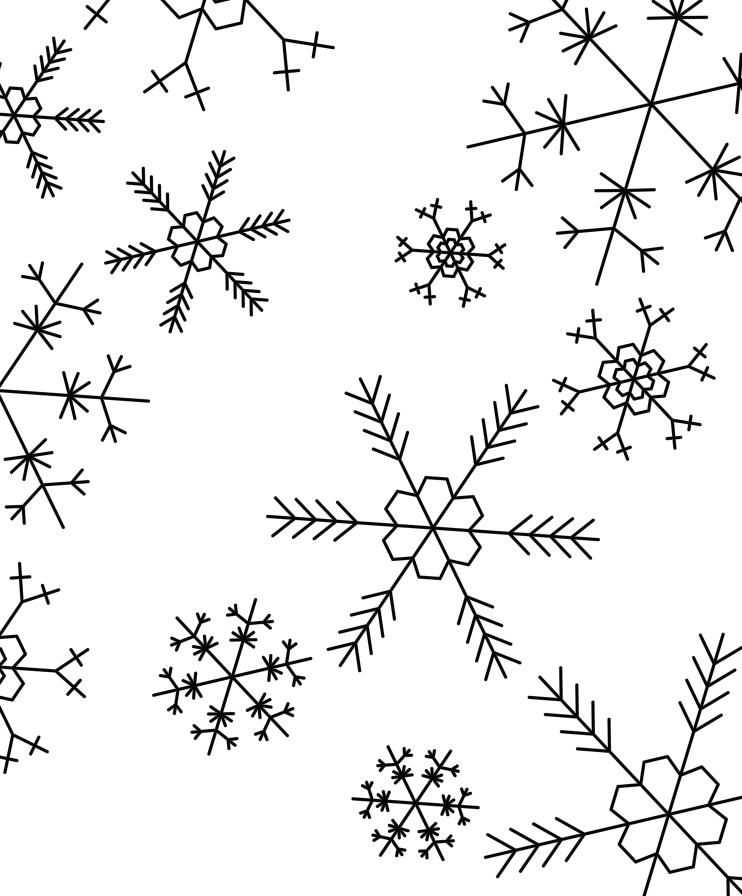
Reproduce this pattern procedurally as a Shadertoy shader.

```glsl
#define FLAKES 12
#define STROKE 0.00175
#define SPREAD vec2(1.2, 1.1)
#define SHIFT vec2(0.04, 0.0)
#define TILT 0.23
#define TILT_STEP 0.30
#define INK vec3(0.015)
#define PAPER vec3(1.0)

const float SECTOR = 1.0471976; // sixty degrees

// Radius of each flake, in canvas heights
const float radius[FLAKES] = float[FLAKES](
    0.095, 0.07, 0.105, 0.13, 0.21, 0.185,
    0.17, 0.17, 0.21, 0.065, 0.09, 0.10);

vec2 polar(float angle) { return vec2(cos(angle), sin(angle)); }

float segment(vec2 p, vec2 a, vec2 b) {
    vec2 pa = p - a, ba = b - a;
    return length(pa - ba * clamp(dot(pa, ba) / dot(ba, ba), 0.0, 1.0));
}

// Line from a start point, by angle and length
float ray(vec2 p, vec2 start, float angle, float len) {
    return segment(p, start, start + len * polar(angle));
}

// Fold the plane into half of one arm; x runs along the arm
vec2 foldArm(vec2 p) {
    float angle = mod(atan(p.y, p.x) + 0.5 * SECTOR, SECTOR) - 0.5 * SECTOR;
    return length(p) * polar(abs(angle));
}

// Ring of six petals, notched where it meets the arms
float petalRing(vec2 p, float scale) {
    vec2 notch = vec2(0.29, 0.0) * scale;
    vec2 shoulder = 0.41 * scale * polar(0.314);
    vec2 crown = 0.401 * scale * polar(0.5 * SECTOR);
    return min(segment(p, notch, shoulder), segment(p, shoulder, crown));
}

// Arms with slanted barbs around a small ring
float featherFlake(vec2 p) {
    float d = min(segment(p, vec2(0.0), vec2(1.0, 0.0)), petalRing(p, 0.75));
    for (int i = 0; i < 4; i++)
        d = min(d, ray(p, vec2(0.46 + 0.125 * float(i), 0.0), 0.74, 0.17));
    return d;
}

// Two nested rings and forked arms with crossed tips
float flowerFlake(vec2 p) {
    const float forkAngle = 0.66;
    vec2 fork = vec2(0.66, 0.0);
    vec2 along = polar(forkAngle);
    vec2 across = vec2(-along.y, along.x);
    vec2 crossing = fork + 0.21 * along;
    float d = min(petalRing(p, 1.0), petalRing(p, 0.57));
    d = min(d, segment(p, vec2(0.0), fork));
    d = min(d, ray(p, fork, forkAngle, 0.33));
    return min(d, segment(p, crossing - 0.08 * across, crossing + 0.08 * across));
}

// Long arms with a burst of spikes and twigged side branches
float starFlake(vec2 p) {
    const float branchAngle = 1.19;
    vec2 fork = vec2(0.69, 0.0);
    vec2 twig = fork + 0.19 * polar(branchAngle);
    float d = segment(p, vec2(0.0), vec2(1.0, 0.0));
    for (int i = 0; i < 3; i++)
        d = min(d, ray(p, vec2(0.48, 0.0), 0.65 + 0.62 * float(i), 0.155));
    d = min(d, ray(p, fork, branchAngle, 0.30));
    d = min(d, ray(p, twig, branchAngle - 0.80, 0.11));
    return min(d, ray(p, twig, branchAngle + 0.80, 0.11));
}

void mainImage(out vec4 fragColor, in vec2 fragCoord) {
    vec2 uv = fragCoord / iResolution.y;
    float pixel = 1.0 / iResolution.y;
    vec2 canvas = vec2(iResolution.x / iResolution.y, 1.0);
    float d = 1.0;

    // Scatter the flakes along a low-discrepancy sequence
    for (int i = 0; i < FLAKES; i++) {
        float n = float(i + 1);
        vec2 spot = fract(n * vec2(0.7549, 0.5698)) - 0.5;
        vec2 center = (spot * SPREAD + 0.5) * canvas + SHIFT;
        vec2 p = (uv - center) / radius[i];
        if (length(p) > 1.1) continue;

        // Turn the flake, then draw one of the three kinds
        float turn = TILT - TILT_STEP * mod(n + 1.0, 2.0);
        vec2 axis = polar(turn);
        p = foldArm(vec2(dot(p, axis), dot(p, vec2(-axis.y, axis.x))));
        int kind = (i + 1) % 3;
        float shape = kind == 0 ? featherFlake(p)
                    : kind == 1 ? flowerFlake(p) : starFlake(p);
        d = min(d, shape * radius[i]);
    }

    // Smooth-edged strokes on plain ground
    float ink = 1.0 - smoothstep(-0.75 * pixel, 0.75 * pixel, d - STROKE);
    fragColor = vec4(mix(PAPER, INK, ink), 1.0);
}
```
